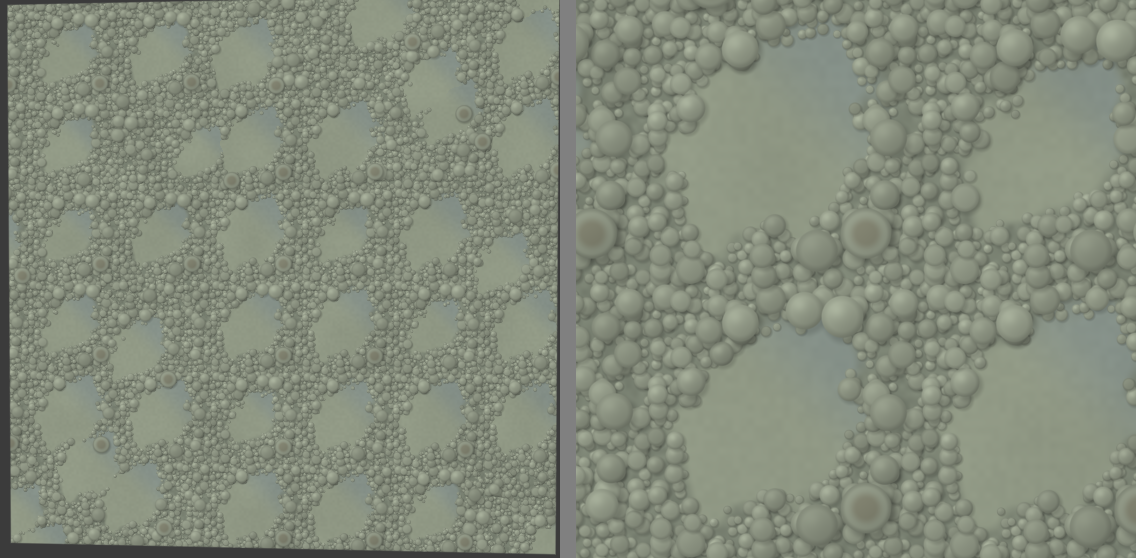
Left: the whole. Right: its middle third, enlarged.
Reproduce this texture procedurally as a Shadertoy shader.

```glsl
// Draws a tilted sheet of grey-green foam: six by six tiles of bubbles, smooth pools and ringed domes.

#define TILES 6.0
#define SHIFTED_SHARE 0.35
#define RING_SHARE 0.72
#define RING_RADIUS 0.092
#define RELIEF 0.16
#define LIGHT vec2(-0.64, 0.77)
#define POOL_AT vec2(0.65, 0.43)
#define POOL_SIZE vec2(0.41, 0.27)
#define RING_AT vec2(1.0, 0.11)

const vec3 FRAME = vec3(0.23);
const vec3 CREVICE = vec3(0.475, 0.505, 0.445);
const vec3 BUBBLE = vec3(0.545, 0.573, 0.505);
const vec3 POOL = vec3(0.565, 0.598, 0.520);
const vec3 POOL_COOL = vec3(0.520, 0.565, 0.535);
const vec3 RING_CORE = vec3(0.490, 0.495, 0.425);

vec3 hash3(vec2 p) {
    vec3 q = fract(p.xyx * vec3(0.1031, 0.1030, 0.0973));
    q += dot(q, q.yxz + 33.33);
    return fract((q.xxy + q.yzz) * q.zyx);
}

float noise(vec2 p) {
    vec2 i = floor(p), f = fract(p);
    f = f * f * (3.0 - 2.0 * f);
    float low = mix(hash3(i).x, hash3(i + vec2(1, 0)).x, f.x);
    float high = mix(hash3(i + vec2(0, 1)).x, hash3(i + vec2(1, 1)).x, f.x);
    return mix(low, high, f.y);
}

// Some tiles slide their contents; the others repeat in place.
vec2 tileShift(vec2 tile) {
    vec3 h = hash3(tile + 51.0);
    return h.z < SHIFTED_SHARE ? (h.xy - 0.5) * 0.9 : vec2(0.0);
}

// Slanted pools: x is positive inside, y runs along the pool's long axis.
vec2 poolField(vec2 p) {
    vec2 field = vec2(-2.0, 0.0);
    for (int y = -1; y <= 1; y++)
    for (int x = -1; x <= 1; x++) {
        vec2 tile = floor(p) + vec2(x, y);
        vec2 d = p - tile - POOL_AT - tileShift(tile);
        float ragged = 0.5 * (noise(d * 9.0 + 40.0) - 0.5);
        d = vec2(d.x + d.y, d.y - d.x) * 0.7071;
        d /= POOL_SIZE * mix(0.75, 1.12, hash3(tile + 7.0).x);
        float inside = 1.0 - length(d) + ragged;
        if (inside > field.x) field = vec2(inside, d.x);
    }
    return field;
}

// One size of domes, each kept whole and hidden where a pool lies.
vec3 addBubbles(vec3 color, vec2 p, float count, float fill, float poolLimit, float pixel) {
    vec2 q = p * count;
    for (int y = -1; y <= 1; y++)
    for (int x = -1; x <= 1; x++) {
        vec2 id = floor(q) + vec2(x, y);
        vec2 tile = floor((id + 0.5) / count);
        vec2 seed = mod(id - floor(tileShift(tile) * count), count) + count * 17.0;
        vec3 place = hash3(seed), look = hash3(seed + 311.0);
        vec2 centre = id + 0.5 + (place.xy - 0.5) * 0.6;
        float radius = mix(0.32, 0.55, place.z);
        vec2 d = (q - centre) / radius;
        float dist = length(d);
        if (look.x > fill || dist > 1.6) continue;
        if (poolField(centre / count).x > poolLimit) continue;

        float shadow = 1.0 - smoothstep(0.85, 1.3, length(d + LIGHT * 0.25));
        color *= 1.0 - 0.13 * shadow;
        float relief = RELIEF * mix(0.45, 1.0, look.y);
        float shade = mix(0.94, 1.05, look.z) + relief * dot(d, LIGHT);
        shade += 0.12 * look.y * exp(-7.0 * dot(d - LIGHT * 0.4, d - LIGHT * 0.4));
        shade -= 0.10 * smoothstep(0.65, 1.0, dist);
        float edge = pixel * count / radius;
        color = mix(color, BUBBLE * shade, 1.0 - smoothstep(1.0 - edge, 1.0 + edge, dist));
    }
    return color;
}

// Large flat domes with a brownish core and a dark outline.
vec3 addRings(vec3 color, vec2 p, float pixel) {
    for (int y = -1; y <= 1; y++)
    for (int x = -1; x <= 1; x++) {
        vec2 tile = floor(p) + vec2(x, y);
        if (hash3(tile + 91.0).x > RING_SHARE) continue;
        vec2 d = (p - tile - RING_AT - tileShift(tile)) / RING_RADIUS;
        float dist = length(d), edge = pixel / RING_RADIUS;
        color *= 1.0 - 0.2 * (1.0 - smoothstep(0.85, 1.25, length(d + LIGHT * 0.15)));
        vec3 dome = mix(RING_CORE, BUBBLE, smoothstep(0.35, 0.75, dist));
        dome *= 1.0 + 0.08 * dot(d, LIGHT) - 0.14 * smoothstep(0.78, 1.0, dist);
        color = mix(color, dome, 1.0 - smoothstep(1.0 - edge, 1.0 + edge, dist));
    }
    return color;
}

void mainImage(out vec4 fragColor, in vec2 fragCoord) {
    vec2 uv = fragCoord / iResolution.xy;
    float pixel = TILES / iResolution.y;

    // Slightly skewed sheet borders
    vec2 low = vec2(mix(0.0197, 0.013, uv.y), mix(0.0275, 0.0065, uv.x));
    vec2 high = vec2(mix(0.992, 0.999, uv.y), mix(0.991, 1.0117, uv.x));
    vec2 p = TILES * (uv - low) / (high - low);

    // Ground: dark gaps, and pools that cool towards their upper end
    vec2 pool = poolField(p);
    float grain = noise(p * 38.0) - 0.5;
    vec3 water = mix(POOL, POOL_COOL, smoothstep(0.1, 0.9, pool.y)) * (1.0 + 0.03 * grain);
    vec3 color = mix(CREVICE * (1.0 + 0.12 * grain), water, smoothstep(-0.2, 0.1, pool.x));

    // Foam from fine to coarse
    color = addBubbles(color, p, 23.0, 0.85, 0.08, pixel);
    color = addBubbles(color, p, 15.0, 0.75, 0.02, pixel);
    color = addBubbles(color, p, 10.0, 0.60, 0.0, pixel);
    color = addBubbles(color, p, 7.0, 0.25, -0.05, pixel);
    color = addRings(color, p, pixel);
    color *= 1.0 + 0.05 * (noise(p * 3.0 + 20.0) - 0.5);

    vec2 border = min(p, TILES - p);
    float sheet = smoothstep(-pixel, pixel, min(border.x, border.y));
    fragColor = vec4(mix(FRAME, color, sheet), 1.0);
}
```
